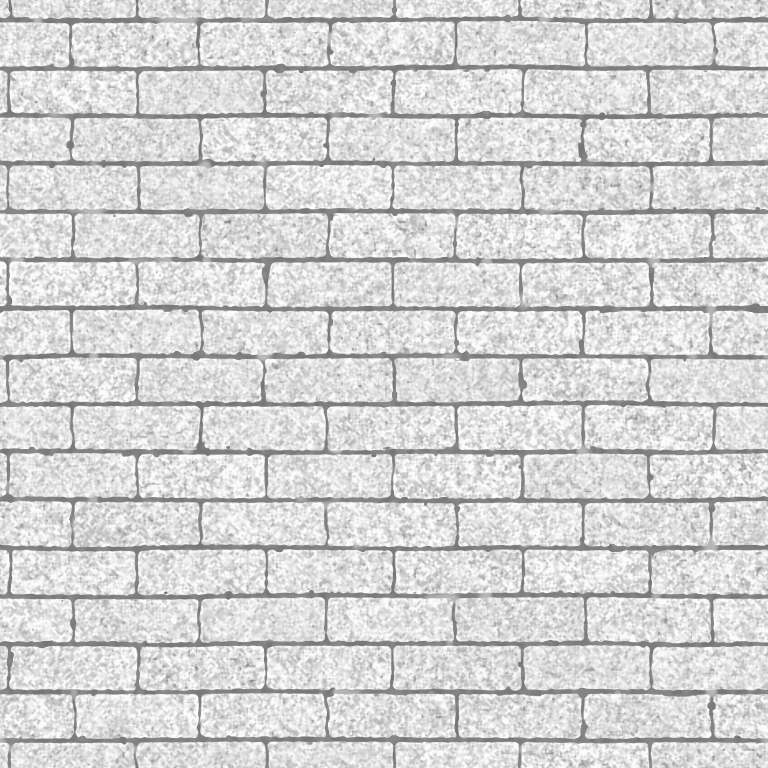
Give the GLSL for this texture map, as a WebGL 2 fragment shader.

```glsl
#version 300 es
precision highp float;

uniform vec2 u_resolution;
out vec4 fragColor;

// Layout: whole bricks per tile, so the wall wraps
const vec2 GRID = vec2(6.0, 16.0);
const float COURSE_START = 0.583;    // height of the first bed joint, in courses
const float EVEN_SHIFT = 0.565;      // position of the upright joints, in bricks
const float ODD_SHIFT = 0.075;
const float JOINT_JITTER = 0.03;

// Sizes in canvas units
const vec2 JOINT_HALF = vec2(0.0018, 0.0029);
const float CORNER = 0.006;
const float EDGE_SOFT = 0.0008;
const vec2 WOBBLE = vec2(0.0035, 0.0036);
const float RAGGED_TOP = 0.0013;
const float RAGGED_BOTTOM = 0.0024;
const float CHIP_DEPTH = 0.0035;

// Tones
const float BRICK_TONE = 0.872;
const float MORTAR_TONE = 0.50;
const float SMEAR_TONE = 0.80;
const float FINE_GRAIN = 0.27;
const float COARSE_GRAIN = 0.14;
const float PIT_DARKNESS = 0.15;
const float BLOTCH_LIGHT = 0.07;
const float RIM_LIGHT = 0.045;
const float BRICK_VARIATION = 0.025;

float hash(vec2 p) {
    vec3 q = fract(p.xyx * 0.1031);
    q += dot(q, q.yzx + 33.33);
    return fract((q.x + q.y) * q.z);
}

// Value noise that repeats after one canvas
float noise(vec2 uv, vec2 cells) {
    vec2 p = uv * cells;
    vec2 i = floor(p);
    vec2 f = p - i;
    f = f * f * (3.0 - 2.0 * f);
    vec2 a = mod(i, cells) + cells;
    vec2 b = mod(i + 1.0, cells) + cells;
    return mix(mix(hash(a), hash(vec2(b.x, a.y)), f.x),
               mix(hash(vec2(a.x, b.y)), hash(b), f.x), f.y);
}

float jointOffset(vec2 id) {
    return (hash(mod(id, GRID) + 71.0) - 0.5) * JOINT_JITTER;
}

// Depth inside the brick: negative in the joints, at most CORNER
float brickDepth(vec2 local, vec2 id, vec2 uv) {
    float left = abs(local.x - jointOffset(id));
    float right = abs(1.0 + jointOffset(id + vec2(1.0, 0.0)) - local.x);
    vec2 toJoint = vec2(min(left, right), min(local.y, 1.0 - local.y)) / GRID;
    vec2 inset = max(CORNER - (toJoint - JOINT_HALF), 0.0);
    float depth = CORNER - length(inset);

    float ragged = mix(RAGGED_BOTTOM, RAGGED_TOP, smoothstep(0.3, 0.7, local.y));
    depth += (noise(uv, vec2(170.0)) - 0.5) * ragged;
    return depth - CHIP_DEPTH * smoothstep(0.80, 0.97, noise(uv, vec2(74.0)));
}

float brickTone(vec2 uv, vec2 id) {
    vec2 diagonal = vec2(uv.x + uv.y, uv.y - uv.x);   // integer shear still wraps
    float character = hash(id + 19.0);
    float tone = BRICK_TONE + (hash(id + 43.0) - 0.5) * BRICK_VARIATION;
    float blotch = smoothstep(0.55, 0.85, noise(diagonal, vec2(67.0)));
    float grain = FINE_GRAIN * (noise(diagonal, vec2(233.0)) - 0.5)
                + COARSE_GRAIN * (noise(uv, vec2(149.0)) - 0.5);
    tone += grain * (1.0 - 0.35 * blotch) * mix(0.8, 1.15, character);
    tone += BLOTCH_LIGHT * blotch * mix(0.4, 1.0, character);
    float pits = smoothstep(0.76, 0.95, noise(uv, vec2(211.0)));
    return tone - PIT_DARKNESS * pits * mix(0.5, 1.2, hash(id + 7.0));
}

void main() {
    vec2 uv = gl_FragCoord.xy / u_resolution;

    // Gently uneven courses and joints
    vec2 bend = vec2(noise(uv, vec2(12.0, 56.0)), noise(uv, vec2(9.0, 16.0))) - 0.5;
    vec2 wall = (uv + bend * WOBBLE) * GRID;
    wall.y -= COURSE_START;
    float course = floor(wall.y);
    wall.x -= mod(course, 2.0) < 0.5 ? EVEN_SHIFT : ODD_SHIFT;
    vec2 id = mod(floor(wall), GRID);
    vec2 local = fract(wall);

    float depth = brickDepth(local, id, uv);
    float soft = max(EDGE_SOFT, 0.7 / min(u_resolution.x, u_resolution.y));
    float cover = smoothstep(-soft, soft, depth);

    // Pale worn rim, stronger along the upper edge
    float rim = smoothstep(0.0, 0.0015, depth) * (1.0 - smoothstep(0.002, 0.0048, depth));
    float brick = brickTone(uv, id) + RIM_LIGHT * rim * mix(0.5, 1.0, local.y);

    // Mortar with a few pale smears across it
    float mortar = MORTAR_TONE + (noise(uv, vec2(131.0)) - 0.5) * 0.09;
    float smear = smoothstep(0.80, 0.96, noise(uv, vec2(41.0)));
    mortar = mix(mortar, SMEAR_TONE, 0.7 * smear);

    float tone = clamp(mix(mortar, brick, cover), 0.0, 0.985);
    fragColor = vec4(vec3(tone), 1.0);
}
```
